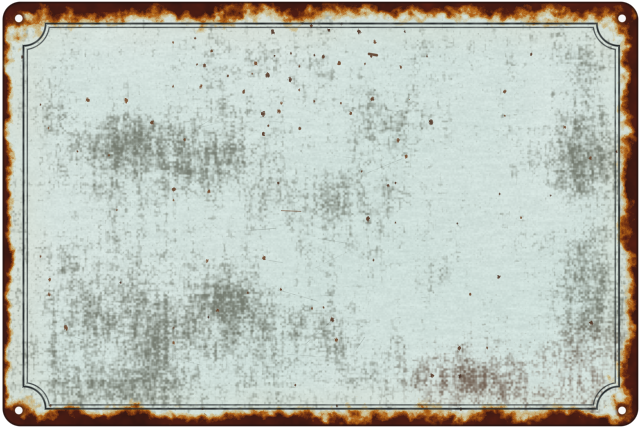
This texture is drawn by a Shadertoy shader. Its source:

```glsl
float hash(vec2 p) {
    vec3 q = fract(p.xyx * vec3(0.1031, 0.103, 0.0973));
    q += dot(q, q.yzx + 33.33);
    return fract((q.x + q.y) * q.z);
}

float noise(vec2 p) {
    vec2 cell = floor(p), f = fract(p);
    f = f * f * (3.0 - 2.0 * f);
    return mix(mix(hash(cell), hash(cell + vec2(1, 0)), f.x),
               mix(hash(cell + vec2(0, 1)), hash(cell + vec2(1, 1)), f.x), f.y);
}

float fbm(vec2 p) {
    float sum = 0.0, amp = 0.516;
    for (int i = 0; i < 5; i++) {
        sum += amp * noise(p);
        p = mat2(1.6, 1.2, -1.2, 1.6) * p + 7.3;
        amp *= 0.5;
    }
    return sum;
}

// Noise stretched along the axes, without rotation between octaves
float streaks(vec2 p) {
    return 0.55 * noise(p) + 0.3 * noise(p * 2.1 + 5.0) + 0.15 * noise(p * 4.3 + 9.0);
}

float roundedBox(vec2 p, vec2 halfSize, float radius) {
    vec2 q = abs(p) - halfSize + radius;
    return length(max(q, 0.0)) + min(max(q.x, q.y), 0.0) - radius;
}

// Rectangle with a circular bite taken from each corner
float notchedBox(vec2 p, vec2 halfSize, float bite) {
    vec2 q = abs(p) - halfSize;
    return max(max(q.x, q.y), bite - length(q));
}

float segment(vec2 p, vec2 a, vec2 b) {
    vec2 pa = p - a, ba = b - a;
    return length(pa - ba * clamp(dot(pa, ba) / dot(ba, ba), 0.0, 1.0));
}

float fill(float d, float aa) {
    return smoothstep(aa, -aa, d);
}

float blob(vec2 p, vec2 centre, vec2 size) {
    vec2 q = (p - centre) / size;
    return exp(-dot(q, q));
}

float stainCover(vec2 p) {
    vec4 stains[11] = vec4[11](
        vec4(0.46, 0.63, 0.16, 0.10), vec4(0.29, 0.67, 0.09, 0.07),
        vec4(0.89, 0.69, 0.10, 0.11), vec4(0.33, 0.25, 0.24, 0.14),
        vec4(0.55, 0.27, 0.09, 0.10), vec4(0.75, 0.53, 0.11, 0.06),
        vec4(0.77, 0.22, 0.08, 0.07), vec4(1.37, 0.65, 0.07, 0.18),
        vec4(1.37, 0.22, 0.08, 0.20), vec4(1.10, 0.11, 0.15, 0.06),
        vec4(0.30, 0.08, 0.20, 0.05));
    float cover = 0.0;
    for (int i = 0; i < 11; i++) cover += blob(p, stains[i].xy, stains[i].zw);
    return min(cover, 1.2);
}

// One randomly placed dot per cell, kept with the given chance
float specks(vec2 p, float size, float chance, float aa) {
    vec2 cell = floor(p / size);
    vec2 centre = (cell + 0.2 + 0.6 * vec2(hash(cell + 3.1), hash(cell + 17.7))) * size;
    float radius = mix(0.0018, 0.0046, pow(hash(cell + 41.0), 2.0));
    float d = length((p - centre) * vec2(1.0, 0.8)) - radius * (0.6 + 0.8 * noise(p * 300.0));
    return fill(d, aa) * step(hash(cell + 29.0), chance);
}

float scratches(vec2 p, float aa) {
    float ink = 0.0;
    for (int i = 0; i < 24; i++) {
        float k = float(i);
        vec2 start = vec2(0.08 + 0.85 * hash(vec2(k, 2)), 0.1 + 0.65 * hash(vec2(k, 5)));
        float angle = mix(-0.3, 1.1, hash(vec2(k, 8)));
        vec2 end = start + vec2(cos(angle), sin(angle)) * mix(0.03, 0.1, hash(vec2(k, 11)));
        ink = max(ink, fill(segment(p, start, end) - 0.0006, aa) * (0.2 + 0.3 * hash(vec2(k, 14))));
    }
    return ink;
}

// Rust wear: 0 at the rim, about 1 where sound paint begins
float rimWear(vec2 p) {
    vec2 low = (p - 0.005) / vec2(0.021, 0.036);
    vec2 high = (vec2(1.496, 0.996) - p) / vec2(0.035, 0.040);
    float side = min(min(low.x, low.y), min(high.x, high.y));
    vec2 corner = abs(p - vec2(0.75, 0.5)) - vec2(0.745, 0.496);
    float wear = min(side, length(corner) / 0.085);
    return wear + 1.5 * (fbm(p * 13.0) - 0.5) + 1.1 * (fbm(p * 55.0) - 0.5);
}

void mainImage(out vec4 fragColor, in vec2 fragCoord) {
    vec2 p = fragCoord / iResolution.xy * vec2(1.5, 1.0);
    float aa = 0.8 / iResolution.y;

    // Pale paint with soft tonal drift
    float mottle = fbm(p * 8.0);
    vec3 color = mix(vec3(0.80, 0.87, 0.85), vec3(0.85, 0.895, 0.88), fbm(p * 3.0 + 4.0));
    color += 0.05 * (streaks(p * vec2(35, 150)) - 0.5) + 0.04 * (noise(p * 240.0) - 0.5);
    float frame = notchedBox(p - vec2(0.753, 0.495), vec2(0.698, 0.450), 0.052);
    color = mix(color, vec3(0.84, 0.84, 0.77), 0.55 * smoothstep(-0.09, 0.02, frame) * mottle);

    // Brushed grime gathered in patches
    float weave = mix(streaks(p * vec2(95, 17)), streaks(p * vec2(22, 100)), 0.4);
    float texture0 = 0.5 * weave + 0.27 * mottle + 0.23 * noise(p * 190.0);
    float grime = smoothstep(0.51, 0.93, texture0 + 0.21 * stainCover(p));
    float brown = smoothstep(0.85, 1.05, p.x) * smoothstep(0.3, 0.1, p.y);
    color = mix(color, mix(vec3(0.40, 0.42, 0.37), vec3(0.38, 0.29, 0.23), brown), 0.85 * grime);
    color = mix(color, vec3(0.38, 0.41, 0.38), scratches(p, aa) * noise(p * 90.0));

    // Rust pits, densest near the upper middle
    float crowd = blob(p, vec2(0.68, 0.84), vec2(0.26, 0.10));
    float pits = max(specks(p, 0.075, 0.22, aa), specks(p + 0.37, 0.028, 0.015 + 0.27 * crowd, aa));
    pits = max(pits, fill(segment(p, vec2(0.865, 0.874), vec2(0.883, 0.871)) - 0.003, aa));
    pits = max(pits, 0.7 * fill(segment(p, vec2(0.66, 0.508), vec2(0.705, 0.506)) - 0.001, aa));
    color = mix(color, mix(vec3(0.22, 0.13, 0.10), vec3(0.50, 0.29, 0.14), noise(p * 25.0)), 0.85 * pits);

    // Rim corrosion, from cream through orange to dark brown
    float wear = rimWear(p);
    color = mix(color, vec3(0.79, 0.70, 0.48), 0.85 * smoothstep(1.22, 0.90, wear));
    color = mix(color, vec3(0.70, 0.40, 0.10), smoothstep(0.96, 0.72, wear));
    color = mix(color, vec3(0.46, 0.20, 0.07), smoothstep(0.76, 0.52, wear));
    vec3 darkRust = mix(vec3(0.17, 0.08, 0.07), vec3(0.38, 0.13, 0.08), fbm(p * 24.0 + 2.0));
    color = mix(color, darkRust, smoothstep(0.56, 0.36, wear));

    // Double pinstripe
    float stripe = max(fill(abs(frame) - 0.0021, aa), 0.85 * fill(abs(frame + 0.009) - 0.0014, aa));
    color = mix(color, vec3(0.13, 0.15, 0.16), stripe * (0.75 + 0.25 * noise(p * 70.0)));

    // Screw holes and plate outline
    float hole = length(abs(p - vec2(0.751, 0.499)) - vec2(0.707, 0.458));
    color = mix(color, vec3(0.28, 0.12, 0.07), 0.8 * fill(hole - 0.014, 3.0 * aa));
    color = mix(color, vec3(0.97), fill(hole - 0.009, aa));
    float plate = roundedBox(p - vec2(0.751, 0.5), vec2(0.745, 0.496), 0.042);
    color = mix(color, vec3(0.14, 0.07, 0.06), 0.8 * smoothstep(-0.007, -0.001, plate));
    color = mix(vec3(1.0), color, fill(plate, aa));
    fragColor = vec4(color, 1.0);
}
```
